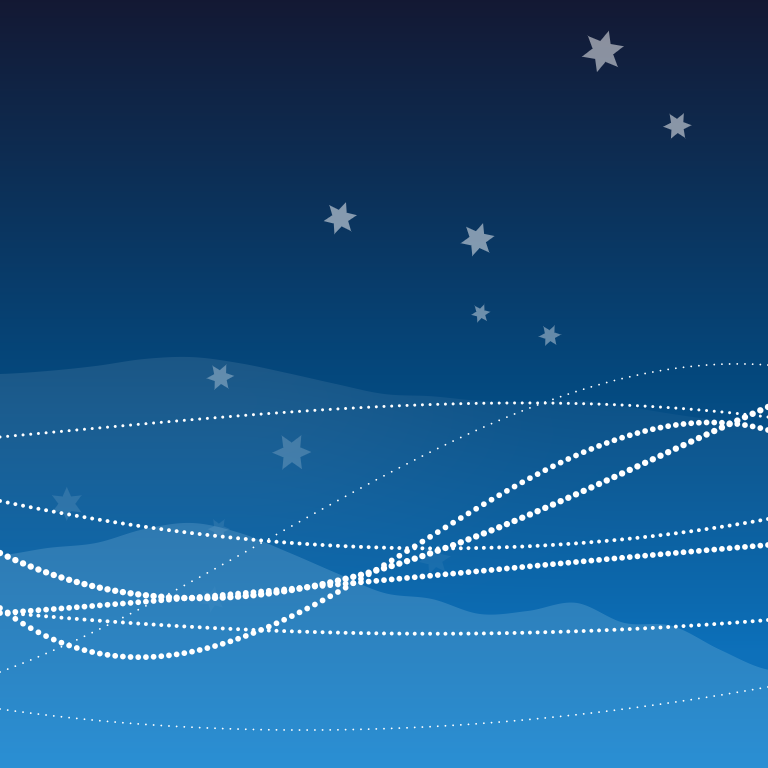
Write a WebGL 2 fragment shader that draws this background.

```glsl
#version 300 es
precision highp float;
// Night sky over two soft ridges, with six-pointed stars and flowing dotted ribbons.

uniform vec2 u_resolution;
out vec4 outColor;

const vec3 SKY_TOP = vec3(0.075, 0.095, 0.20);
const vec3 SKY_MID = vec3(0.015, 0.285, 0.495);
const vec3 SKY_LOW = vec3(0.05, 0.44, 0.73);
const vec3 HILL_TOP = vec3(0.185, 0.475, 0.69);
const vec3 HILL_LOW = vec3(0.165, 0.56, 0.83);
const vec3 WHITE = vec3(1.0);
const float HAZE = 0.09;
const float STAR_GLOW = 0.48;
const float STAR_INNER = 0.5;
const float DOT_STEP = 0.01;
const float PI = 3.14159265;

// Ridge heights, evenly spaced from left to right
const int RIDGE_N = 17;
const float FAR_RIDGE[RIDGE_N] = float[](
    0.513, 0.517, 0.5235, 0.5325, 0.535, 0.527, 0.514, 0.500, 0.487,
    0.484, 0.478, 0.4766, 0.479, 0.471, 0.461, 0.452, 0.443);
const float NEAR_RIDGE[RIDGE_N] = float[](
    0.277, 0.2865, 0.293, 0.311, 0.319, 0.306, 0.281, 0.254, 0.228,
    0.220, 0.2005, 0.2045, 0.215, 0.189, 0.185, 0.154, 0.128);

// Stars: centre, radius, turn in degrees
const int STAR_N = 12;
const vec4 STARS[STAR_N] = vec4[](
    vec4(0.785, 0.933, 0.028, 14.0), vec4(0.882, 0.836, 0.0185, 3.0),
    vec4(0.443, 0.716, 0.022, 10.0), vec4(0.622, 0.688, 0.0225, 12.0),
    vec4(0.626, 0.592, 0.0125, 9.0), vec4(0.716, 0.563, 0.0145, 5.0),
    vec4(0.287, 0.509, 0.018, 5.0), vec4(0.380, 0.411, 0.0255, 1.0),
    vec4(0.087, 0.344, 0.022, 30.0), vec4(0.285, 0.311, 0.0145, 0.0),
    vec4(0.566, 0.272, 0.021, 10.0), vec4(0.277, 0.220, 0.017, 20.0));

// Ribbons: heights at x = 0, 1/3, 2/3, 1, and the dot radius of each
const int RIBBON_N = 8;
const vec4 RIBBONS[RIBBON_N] = vec4[](
    vec4(0.4310, 0.4603, 0.4753, 0.4570), vec4(0.1250, 0.2891, 0.4596, 0.5247),
    vec4(0.3477, 0.2969, 0.2878, 0.3242), vec4(0.2799, 0.2253, 0.3203, 0.4701),
    vec4(0.2018, 0.2292, 0.2604, 0.2904), vec4(0.2083, 0.1771, 0.3646, 0.4401),
    vec4(0.2031, 0.1797, 0.1758, 0.1927), vec4(0.0768, 0.0501, 0.0612, 0.1055));
const float DOT_RADIUS[RIBBON_N] = float[](
    0.0019, 0.0011, 0.0025, 0.0041, 0.0037, 0.0037, 0.0025, 0.0011);

// Catmull-Rom curve through the ridge heights
float ridgeHeight(float h[RIDGE_N], float x) {
    float s = clamp(x, 0.0, 0.9999) * float(RIDGE_N - 1);
    int i = int(s);
    float t = fract(s);
    float a = h[max(i - 1, 0)], b = h[i], c = h[i + 1], d = h[min(i + 2, RIDGE_N - 1)];
    return b + 0.5 * t * (c - a + t * (2.0 * a - 5.0 * b + 4.0 * c - d
        + t * (3.0 * (b - c) + d - a)));
}

// Cubic through four evenly spaced heights
float ribbonHeight(vec4 h, float x) {
    float s = 3.0 * x, s1 = s - 1.0, s2 = s - 2.0, s3 = s - 3.0;
    return dot(h, vec4(-s1 * s2 * s3 / 6.0, s * s2 * s3 / 2.0,
                       -s * s1 * s3 / 2.0, s * s1 * s2 / 6.0));
}

// Signed distance to the edges of a six-pointed star
float starDistance(vec2 p, float radius, float turn) {
    float sector = PI / 3.0;
    float a = atan(p.y, p.x) - turn + 0.5 * sector;
    a = abs(mod(a, sector) - 0.5 * sector);
    vec2 q = length(p) * vec2(cos(a), sin(a)) - vec2(radius, 0.0);
    vec2 inner = STAR_INNER * radius * vec2(cos(PI / 6.0), sin(PI / 6.0));
    vec2 edge = normalize(inner - vec2(radius, 0.0));
    return q.y * -edge.x + q.x * edge.y;
}

float cover(float d, float pixel) {
    return clamp(0.5 - d / pixel, 0.0, 1.0);
}

void main() {
    vec2 p = gl_FragCoord.xy / u_resolution;
    float pixel = 1.0 / min(u_resolution.x, u_resolution.y);

    // Sky
    vec3 color = mix(SKY_LOW, SKY_MID, clamp((p.y - 0.15) / 0.35, 0.0, 1.0));
    color = mix(color, SKY_TOP, clamp((p.y - 0.5) / 0.5, 0.0, 1.0));

    // Hazy far ridge, fading down and to the right
    float haze = HAZE * smoothstep(0.15, 0.5, p.y) * (1.0 - 0.6 * smoothstep(0.3, 0.8, p.x));
    color = mix(color, WHITE, haze * cover(p.y - ridgeHeight(FAR_RIDGE, p.x), pixel));

    // Near ridge
    vec3 hill = mix(HILL_LOW, HILL_TOP, clamp(p.y / 0.32, 0.0, 1.0));
    color = mix(color, hill, cover(p.y - ridgeHeight(NEAR_RIDGE, p.x), pixel));

    // Stars, fainter toward the ground
    for (int i = 0; i < STAR_N; i++) {
        vec4 s = STARS[i];
        float glow = 0.03 + STAR_GLOW * smoothstep(0.2, 0.75, s.y);
        color = mix(color, WHITE, glow * cover(starDistance(p - s.xy, s.z, radians(s.w)), pixel));
    }

    // Dotted ribbons
    float dotX = floor(p.x / DOT_STEP + 0.5) * DOT_STEP;
    for (int i = 0; i < RIBBON_N; i++) {
        vec2 center = vec2(dotX, ribbonHeight(RIBBONS[i], dotX));
        color = mix(color, WHITE, cover(length(p - center) - DOT_RADIUS[i], pixel));
    }
    outColor = vec4(color, 1.0);
}
```
